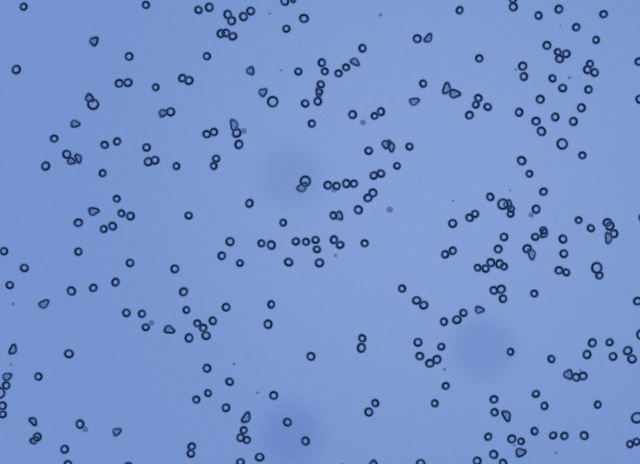
Give the GLSL for this pattern, as a WebGL 1 fragment shader.

```glsl
precision highp float;
// Scattered dark ring-shaped cells on a softly shaded blue microscope field.

uniform vec2 u_resolution;

const vec3 FIELD_DEEP = vec3(0.462, 0.580, 0.812);
const vec3 FIELD_PALE = vec3(0.518, 0.627, 0.838);
const vec3 SMUDGE = vec3(0.39, 0.51, 0.77);
const vec3 INK_MID = vec3(0.25, 0.35, 0.56);
const vec3 INK_DARK = vec3(0.09, 0.15, 0.24);

// Lengths are fractions of the canvas height.
const float CELL_SPACING = 0.04;
const float CELL_CHANCE = 0.29;
const float TWIN_CHANCE = 0.22;
const float ODD_CHANCE = 0.17;
const float BLUR_CHANCE = 0.02;
const float RING_RADIUS = 0.0068;
const float RING_WIDTH = 0.0027;
const float SPECK_SPACING = 0.13;
const float SPECK_CHANCE = 0.28;
const float SPECK_RADIUS = 0.003;
const float SMUDGE_RADIUS = 0.085;
const float NOISE_SCALE = 300.0;
const float NOISE_AMOUNT = 0.014;
const float TAU = 6.28318;

float hash(vec2 p) {
  vec3 q = fract(p.xyx * 0.1031);
  q += dot(q, q.yzx + 33.33);
  return fract((q.x + q.y) * q.z);
}

float rnd(vec2 id, float seed) {
  return hash(id + seed * vec2(17.3, 41.7));
}

// Clumping of the population, around 1.
float crowding(vec2 p) {
  return 1.0 + 0.35 * sin(p.x * 13.0 + 2.0 * sin(p.y * 7.0))
             + 0.35 * sin(p.y * 17.0 + 2.0 * sin(p.x * 9.0) + 1.0);
}

// Darkness of one ring; odd ones are stretched, lumpy and tinted inside.
float ringInk(vec2 d, vec2 id, float seed) {
  float odd = step(rnd(id, seed), ODD_CHANCE);
  float turn = TAU * rnd(id, seed + 1.0);
  float c = cos(turn), s = sin(turn);
  d = mat2(c, -s, s, c) * d;
  d.x /= 1.0 + 0.12 * rnd(id, seed + 2.0) + 0.25 * odd;

  float angle = atan(d.y, d.x + 1e-6);
  float size = rnd(id, seed + 3.0);
  float radius = RING_RADIUS * (0.87 + 0.25 * size + 0.35 * step(0.975, size));
  radius *= 1.0 + odd * (0.12 * sin(2.0 * angle + turn) + 0.14 * sin(3.0 * angle));

  float width = max(RING_WIDTH, 0.6 / u_resolution.y);
  float r = length(d);
  float offset = (r - radius) / width;
  float shade = 0.93 + 0.12 * sin(angle) - 0.22 * odd * rnd(id, seed + 4.0);
  float ring = shade * exp(-offset * offset);
  float disc = 1.0 - smoothstep(0.6, 1.3, r / radius);
  float blurred = step(rnd(id, seed + 5.0), BLUR_CHANCE);
  return mix(max(ring, disc * (0.05 + 0.2 * odd)), 0.33 * disc, blurred);
}

// Jittered cells, some with a touching twin.
float cellInk(vec2 p) {
  vec2 home = floor(p / CELL_SPACING);
  float ink = 0.0;
  for (int j = -1; j <= 1; j++) {
    for (int i = -1; i <= 1; i++) {
      vec2 id = home + vec2(float(i), float(j));
      vec2 centre = (id + vec2(rnd(id, 1.0), rnd(id, 2.0))) * CELL_SPACING;
      if (rnd(id, 3.0) < CELL_CHANCE * crowding(id * CELL_SPACING)) {
        ink = max(ink, ringInk(p - centre, id, 4.0));
        if (rnd(id, 10.0) < TWIN_CHANCE) {
          float a = TAU * rnd(id, 11.0);
          float gap = RING_RADIUS * mix(2.1, 3.2, rnd(id, 12.0));
          ink = max(ink, ringInk(p - centre - gap * vec2(cos(a), sin(a)), id, 13.0));
        }
      }
    }
  }
  return ink;
}

// Sparse faint dust.
float speckInk(vec2 p) {
  vec2 id = floor(p / SPECK_SPACING);
  vec2 centre = (id + 0.1 + 0.8 * vec2(rnd(id, 20.0), rnd(id, 21.0))) * SPECK_SPACING;
  float r = length(p - centre) / (SPECK_RADIUS * (0.6 + 0.6 * rnd(id, 22.0)));
  return step(rnd(id, 23.0), SPECK_CHANCE) * 0.4 * exp(-r * r);
}

// Uneven light with wide out-of-focus smudges.
vec3 field(vec2 p, float aspect) {
  vec2 uv = vec2(p.x / aspect, p.y);
  vec2 fromLight = (uv - vec2(0.68, 0.58)) * vec2(1.0, 0.75);
  vec3 colour = mix(FIELD_PALE, FIELD_DEEP, smoothstep(0.08, 0.62, length(fromLight)));
  for (int i = 0; i < 3; i++) {
    float k = float(i);
    vec2 spot = vec2((0.455 + 0.3 * mod(k, 2.0)) * aspect, 0.62 - 0.46 * k + 0.09 * k * k);
    float r = length(p - spot) / SMUDGE_RADIUS;
    colour = mix(colour, SMUDGE, (0.3 + 0.12 * k) * (1.0 - smoothstep(0.35, 1.2, r)));
  }
  return colour + NOISE_AMOUNT * (hash(floor(p * NOISE_SCALE)) - 0.5);
}

void main() {
  vec2 p = gl_FragCoord.xy / u_resolution.y;
  vec3 colour = field(p, u_resolution.x / u_resolution.y);
  float ink = clamp(max(cellInk(p), speckInk(p)), 0.0, 1.0);
  colour = mix(colour, INK_MID, min(ink * 2.0, 1.0));
  colour = mix(colour, INK_DARK, max(ink * 2.0 - 1.0, 0.0));
  gl_FragColor = vec4(colour, 1.0);
}
```
